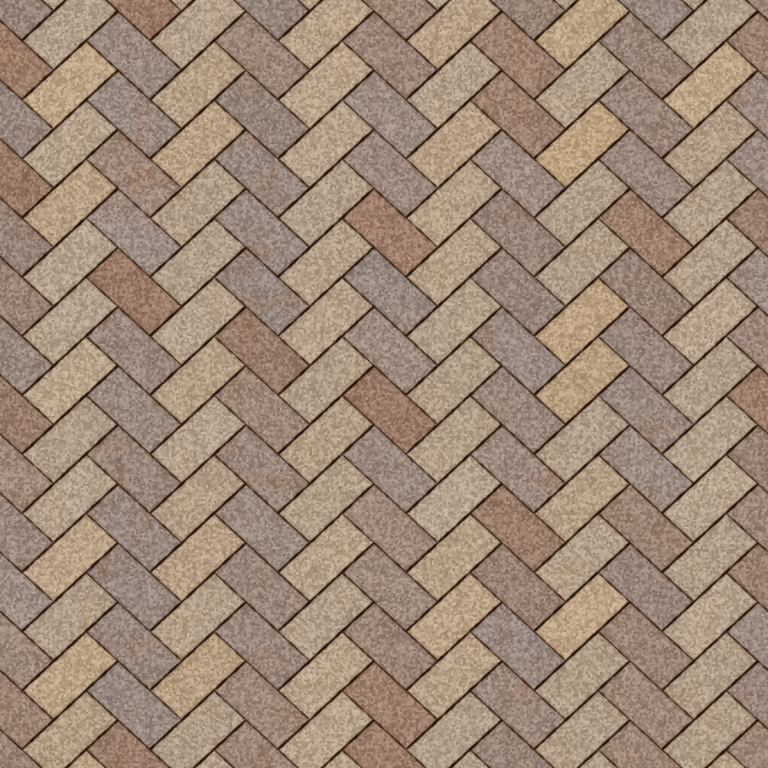
A Shadertoy shader for this texture:

```glsl
// Diagonal herringbone paving of pale sand and dark clay bricks with grainy faces.

const vec2  REPEATS      = vec2(6.0, 13.0);      // pattern repeats across and down
const vec2  SHIFT        = vec2(0.0286, 0.0240); // pattern origin on the canvas
const vec2  JOINT_HALF   = vec2(0.015, 0.026);   // half joint width, in brick widths
const float JOINT_SOFT   = 0.030;                // blur of the joint edges
const float JOINT_WOBBLE = 0.010;                // unevenness of the joint edges
const float GRAIN_CELLS  = 340.0;                // grains across the canvas
const float GRAIN_DEPTH  = 0.19;
const float BLOTCH_DEPTH = 0.014;
const float TONE_SPREAD  = 0.025;                // brightness change between bricks

const vec3 SAND  = vec3(0.695, 0.622, 0.545);
const vec3 GOLD  = vec3(0.735, 0.630, 0.505);
const vec3 SLATE = vec3(0.600, 0.540, 0.505);
const vec3 CLAY  = vec3(0.605, 0.510, 0.450);
const vec3 RUST  = vec3(0.610, 0.465, 0.380);
const vec3 JOINT_BROWN = vec3(0.210, 0.110, 0.045);
const vec3 JOINT_BLACK = vec3(0.130, 0.055, 0.010);

float hash(vec2 p) {
    vec3 q = fract(p.xyx * 0.1031);
    q += dot(q, q.yzx + 33.33);
    return fract((q.x + q.y) * q.z);
}

// Cellular noise: random tones of the grains, blended by nearness.
float grain(vec2 p) {
    vec2 cell = floor(p);
    float total = 0.0, weight = 0.0;
    for (int y = -1; y <= 1; y++)
    for (int x = -1; x <= 1; x++) {
        vec2 id = cell + vec2(x, y);
        vec2 d = id + vec2(hash(id), hash(id + 57.3)) - p;
        float w = exp(-7.0 * dot(d, d));
        total += w * hash(id + 113.7);
        weight += w;
    }
    return total / weight;
}

// Layered sines, about -1 to 1.
float blotch(vec2 p) {
    return 0.5 * sin(p.x * 2.3 + 1.7 * sin(p.y * 1.9))
         + 0.3 * sin(p.y * 4.1 + 1.5 * sin(p.x * 3.3))
         + 0.2 * sin((p.x + p.y) * 6.7);
}

void mainImage(out vec4 fragColor, in vec2 fragCoord) {
    vec2 uv = fragCoord / iResolution.xy;

    // Skewed grid: x runs up-right, y runs down-right, one brick width per unit.
    vec2 p = (uv - SHIFT) * REPEATS * vec2(2.0, 1.0);
    vec2 g = vec2(p.x + p.y, p.x - p.y);

    // Each run of four cells holds one pale brick and one dark brick.
    vec2 cell = floor(g);
    float k = mod(cell.x + cell.y, 4.0);
    bool pale = k < 1.5;
    vec2 along = pale ? vec2(1.0, 0.0) : vec2(0.0, 1.0);
    vec2 id = cell - along * mod(k, 2.0);
    vec2 local = g - id;

    // Brick colour, varied per brick and stained in patches.
    float pick = hash(id + 11.0);
    float stain = blotch(g * 1.3 + 20.0 * hash(id + 71.0));
    vec3 face = pale ? mix(SAND, GOLD, pick * pick * pick)
                     : mix(SLATE, CLAY, pick);
    float rust = smoothstep(0.0, 1.0, stain) * hash(id + 31.0);
    face = mix(face, pale ? GOLD : RUST, 0.5 * rust);
    face = mix(face, RUST, pale ? 0.0 : 0.6 * smoothstep(0.75, 1.0, pick));
    face *= 1.0 + TONE_SPREAD * (hash(id + 47.0) * 2.0 - 1.0);
    face += BLOTCH_DEPTH * blotch(g * 2.7 + 9.0);

    // Fine grainy surface.
    face += GRAIN_DEPTH * (grain(uv * GRAIN_CELLS) - 0.5);

    // Joints: distance to the brick edges on both axes.
    vec2 edge = min(local, 1.0 + along - local);
    edge += JOINT_WOBBLE * blotch(g * 5.0);
    float pixel = length(REPEATS * vec2(2.0, 1.0)) / iResolution.y;
    float soft = max(JOINT_SOFT, 0.6 * pixel);
    vec2 gap = 1.0 - smoothstep(JOINT_HALF - soft, JOINT_HALF + soft, edge);
    vec3 joint = mix(JOINT_BROWN, JOINT_BLACK, gap.y);

    // Worn rim just inside the joints.
    face *= 0.94 + 0.06 * smoothstep(0.02, 0.11, min(edge.x, edge.y));

    fragColor = vec4(mix(face, joint, max(gap.x, gap.y)), 1.0);
}
```
